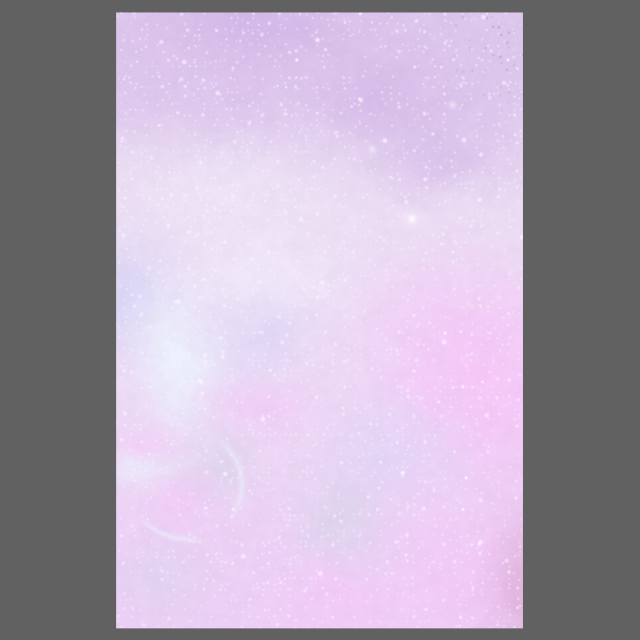
Write a Shadertoy shader that draws this background.

```glsl
// A pastel nebula on an upright panel, framed by flat grey.
// A vertical gradient is tinted by soft elliptical clouds whose positions are
// warped by layered sines; cellular grids scatter the stars and fine mottling.

const vec3 FRAME_GREY = vec3(0.38);
const vec3 LILAC = vec3(0.81, 0.70, 0.90);
const vec3 PEARL = vec3(0.94, 0.92, 0.97);
const vec3 ICE = vec3(0.92, 0.94, 0.985);
const vec3 PERIWINKLE = vec3(0.84, 0.83, 0.96);
const vec3 MIST = vec3(0.85, 0.83, 0.92);
const vec3 PINK = vec3(0.965, 0.765, 0.97);
const vec3 ROSE = vec3(0.86, 0.68, 0.84);

vec2 hash2(vec2 p) {
    vec3 q = fract(p.xyx * vec3(0.1031, 0.1030, 0.0973));
    q += dot(q, q.yzx + 33.33);
    return fract((q.xx + q.yz) * q.zy);
}

// Layered sines, each octave rotated and bent by the one before it.
float ripple(vec2 p) {
    float sum = 0.0, gain = 0.5;
    for (int i = 0; i < 5; i++) {
        sum += gain * sin(p.x + 1.3 * sin(p.y)) * cos(p.y + 0.7 * sin(p.x));
        p = mat2(1.5, 1.2, -1.2, 1.5) * p + 2.7 + sum;
        gain *= 0.6;
    }
    return sum;
}

// Distance to the nearest jittered cell point.
float cellular(vec2 p) {
    vec2 cell = floor(p);
    float nearest = 2.0;
    for (int y = -1; y <= 1; y++)
        for (int x = -1; x <= 1; x++) {
            vec2 c = cell + vec2(x, y);
            nearest = min(nearest, length(c + hash2(c) - p));
        }
    return nearest;
}

vec3 cloud(vec3 base, vec2 p, vec2 centre, vec2 size, vec3 tint, float amount) {
    vec2 d = (p - centre) / size;
    return mix(base, tint, amount * exp(-dot(d, d)));
}

// One star at most per cell, kept inside its cell.
float stars(vec2 p, float cells, float density, float radius, float pixel) {
    vec2 cell = floor(p * cells);
    vec2 chance = hash2(cell + cells);
    vec2 centre = (cell + 0.25 + 0.5 * hash2(cell + 71.0)) / cells;
    float r = radius * (0.5 + 0.5 * chance.y);
    float disc = 1.0 - smoothstep(r * 0.3, r + pixel, length(p - centre));
    return disc * step(chance.x, density) * (0.4 + 0.6 * chance.y);
}

float glow(vec2 p, vec2 centre, float radius) {
    vec2 d = (p - centre) / radius;
    return exp(-dot(d, d));
}

// Soft stroke along part of a circle, fading towards both ends.
float wisp(vec2 p, vec2 centre, float radius, float angle, float spread, float width) {
    vec2 d = p - centre;
    float along = acos(clamp(dot(normalize(d), vec2(cos(angle), sin(angle))), -1.0, 1.0));
    float across = (length(d) - radius) / width;
    return exp(-across * across) * (1.0 - smoothstep(0.3 * spread, spread, along));
}

vec3 nebula(vec2 p) {
    vec3 c = mix(vec3(0.93, 0.81, 0.96), vec3(0.925, 0.85, 0.96), smoothstep(0.05, 0.45, p.y));
    c = mix(c, vec3(0.92, 0.86, 0.95), smoothstep(0.45, 0.66, p.y));
    c = mix(c, vec3(0.865, 0.775, 0.925), smoothstep(0.66, 0.88, p.y));
    // Upper half
    c = cloud(c, p, vec2(0.40, 0.97), vec2(0.14, 0.07), LILAC, 0.7);
    c = cloud(c, p, vec2(0.60, 0.84), vec2(0.10, 0.07), LILAC, 0.45);
    c = cloud(c, p, vec2(0.69, 0.75), vec2(0.10, 0.05), LILAC, 0.45);
    c = cloud(c, p, vec2(0.33, 0.71), vec2(0.16, 0.07), PEARL, 0.55);
    c = cloud(c, p, vec2(0.41, 0.57), vec2(0.13, 0.08), PEARL, 0.75);
    // Left side
    c = cloud(c, p, vec2(0.20, 0.54), vec2(0.07, 0.08), PERIWINKLE, 0.8);
    c = cloud(c, p, vec2(0.40, 0.47), vec2(0.08, 0.06), PERIWINKLE, 0.5);
    c = cloud(c, p, vec2(0.275, 0.43), vec2(0.06, 0.10), ICE, 0.95);
    c = cloud(c, p, vec2(0.41, 0.36), vec2(0.07, 0.04), PINK, 0.45);
    c = cloud(c, p, vec2(0.23, 0.31), vec2(0.05, 0.02), PINK, 0.4);
    c = cloud(c, p, vec2(0.34, 0.27), vec2(0.06, 0.06), MIST, 0.6);
    c = cloud(c, p, vec2(0.22, 0.265), vec2(0.06, 0.025), ICE, 0.65);
    c = cloud(c, p, vec2(0.29, 0.21), vec2(0.05, 0.04), PINK, 0.4);
    c = cloud(c, p, vec2(0.25, 0.09), vec2(0.08, 0.06), MIST, 0.5);
    // Right side and foot
    c = cloud(c, p, vec2(0.73, 0.45), vec2(0.13, 0.12), PINK, 0.75);
    c = cloud(c, p, vec2(0.78, 0.35), vec2(0.11, 0.11), PINK, 0.65);
    c = cloud(c, p, vec2(0.61, 0.29), vec2(0.10, 0.07), PERIWINKLE, 0.4);
    c = cloud(c, p, vec2(0.53, 0.19), vec2(0.07, 0.06), MIST, 0.75);
    c = cloud(c, p, vec2(0.53, 0.06), vec2(0.08, 0.05), PINK, 0.45);
    c = cloud(c, p, vec2(0.73, 0.10), vec2(0.10, 0.10), PINK, 0.5);
    return cloud(c, p, vec2(0.83, 0.08), vec2(0.06, 0.12), ROSE, 0.75);
}

void mainImage(out vec4 fragColor, in vec2 fragCoord) {
    vec2 p = fragCoord / iResolution.xy;
    float pixel = 1.0 / iResolution.y;
    vec2 warp = vec2(ripple(p * 19.0), ripple(p.yx * 17.0 + 4.0));
    vec3 color = nebula(p + 0.022 * warp);
    // Fine mottling and pale wisps
    color += 0.010 * ripple(p * 55.0 + warp) + 0.012 * (0.5 - cellular(p * 60.0 + warp));
    vec2 bent = p + 0.004 * warp;
    float strokes = wisp(bent, vec2(0.29, 0.24), 0.088, 0.2, 1.0, 0.005)
                  + wisp(bent, vec2(0.30, 0.26), 0.105, 4.4, 0.6, 0.004);
    color = mix(color, ICE, 0.55 * min(strokes, 1.0));
    // Dark specks in the upper right, then stars from small to large
    float corner = smoothstep(0.64, 0.80, p.x) * smoothstep(0.78, 0.94, p.y);
    color -= 0.12 * corner * stars(p, 85.0, 0.3, 0.0026, pixel);
    float light = 0.45 * stars(p, 120.0, 0.28, 0.0020, pixel)
                + 0.60 * stars(p + 0.3, 70.0, 0.22, 0.0028, pixel)
                + 0.75 * stars(p + 0.7, 32.0, 0.13, 0.0042, pixel);
    light += 0.9 * glow(p, vec2(0.644, 0.658), 0.006) + 0.3 * glow(p, vec2(0.644, 0.658), 0.016);
    light += 0.5 * glow(p, vec2(0.707, 0.836), 0.006) + 0.5 * glow(p, vec2(0.582, 0.766), 0.006);
    color = mix(color, vec3(0.98, 0.96, 1.0), min(light, 1.0));
    // Panel edge
    vec2 edge = abs(p - vec2(0.4993, 0.4993)) - vec2(0.3177, 0.4812);
    float inside = 1.0 - smoothstep(-0.5 * pixel, 0.5 * pixel, max(edge.x, edge.y));
    fragColor = vec4(mix(FRAME_GREY, color, inside), 1.0);
}
```
